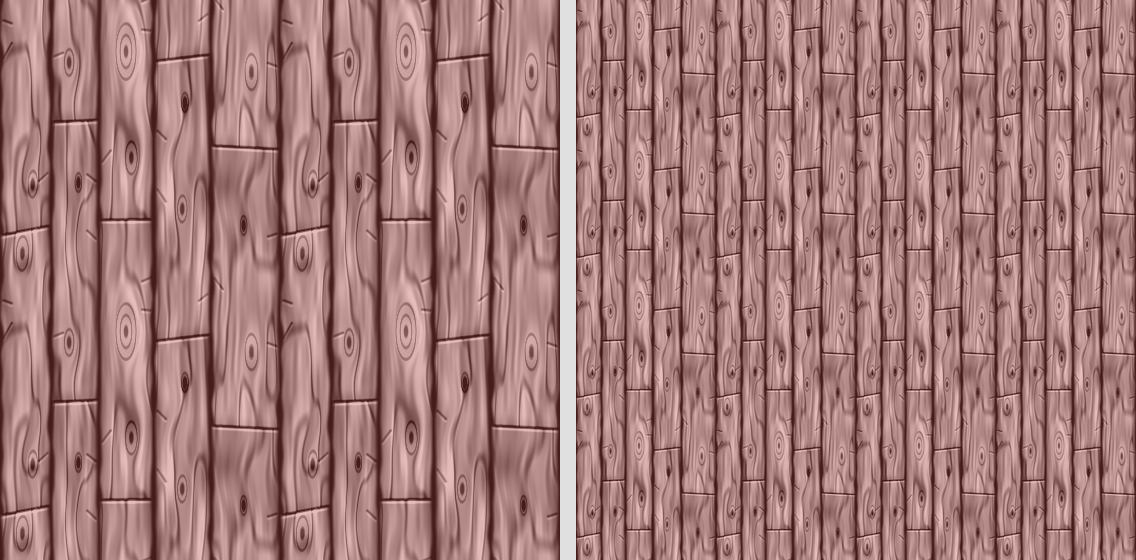
Left, the tile; right, the same tile 2 across and 2 down.
This texture is drawn by a three.js fragment shader. Its source:

```glsl
varying vec2 vUv;

const float REPEATS = 2.0;
const vec3 DARK_WOOD = vec3(0.27, 0.11, 0.10);
const vec3 LIGHT_WOOD = vec3(0.82, 0.66, 0.65);

// Knots hold centre x, height above the joint, and radius.
struct Plank {
  float left;
  float right;
  float joint;
  float tilt;
  vec3 knotA;
  vec3 knotB;
};

float hash(vec2 p) {
  return fract(sin(dot(p, vec2(127.1, 311.7))) * 43758.5);
}

float noise(vec2 p) {
  vec2 cell = floor(p);
  vec2 f = fract(p);
  f = f * f * (3.0 - 2.0 * f);
  float low = mix(hash(cell), hash(cell + vec2(1.0, 0.0)), f.x);
  float high = mix(hash(cell + vec2(0.0, 1.0)), hash(cell + 1.0), f.x);
  return mix(low, high, f.y);
}

float stroke(float dist, float width) {
  return 1.0 - smoothstep(0.0, width, abs(dist));
}

float segmentDistance(vec2 p, vec2 a, vec2 b) {
  vec2 ab = b - a;
  return length(p - a - ab * clamp(dot(p - a, ab) / dot(ab, ab), 0.0, 1.0));
}

// Five planks of uneven width
Plank plankAt(float x) {
  if (x < 0.182) return Plank(0.0, 0.182, 0.177, 0.036, vec3(0.117, 0.16, 0.017), vec3(0.08, 0.92, 0.022));
  if (x < 0.354) return Plank(0.182, 0.354, 0.568, 0.008, vec3(0.247, 0.21, 0.017), vec3(0.28, 0.78, 0.012));
  if (x < 0.550) return Plank(0.354, 0.550, 0.216, 0.002, vec3(0.45, 0.60, 0.036), vec3(0.469, 0.22, 0.021));
  if (x < 0.753) return Plank(0.550, 0.753, 0.794, 0.024, vec3(0.651, 0.46, 0.017), vec3(0.66, 0.84, 0.012));
  return Plank(0.753, 1.0, 0.474, -0.013, vec3(0.898, 0.27, 0.023), vec3(0.87, 0.72, 0.012));
}

vec2 knotOffset(vec2 p, vec3 knot) {
  return (p - knot.xy) * vec2(1.0, 0.36);
}

// Sideways push that makes the grain flow round a knot
float knotBend(vec2 p, vec3 knot) {
  vec2 d = knotOffset(p, knot);
  float area = knot.z * knot.z;
  return d.x * area / max(dot(d, d), area);
}

float knotShade(vec2 p, vec3 knot) {
  float r = length(knotOffset(p, knot));
  float core = 1.0 - smoothstep(0.005, 0.011, r);
  float rings = smoothstep(0.3, 1.0, cos(6.2832 * (knot.z - r) / 0.015));
  rings *= 1.0 - smoothstep(knot.z, knot.z + 0.006, r);
  return max(core * 0.62, rings * 0.36);
}

float grain(vec2 p, float seed) {
  float broad = noise(p * vec2(30.0, 5.0) + seed);
  float fine = noise(p * vec2(80.0, 9.0) + seed * 2.0);
  float groove = stroke(noise(p * vec2(25.0, 4.0) + seed + 9.0) - 0.5, 0.11);
  return 0.42 * broad + 0.30 * fine - 0.30 * groove;
}

// Slanted splits running in from the plank sides
float splits(vec2 p, Plank plank, float seed) {
  float shade = 0.0;
  for (int i = 0; i < 3; i++) {
    float k = float(i);
    float side = hash(vec2(seed, k + 2.0));
    float inset = side < 0.5 ? p.x - plank.left : plank.right - p.x;
    float start = 0.12 + 0.28 * (k + hash(vec2(seed, k + 7.0)));
    float rise = mix(-0.05, 0.05, hash(vec2(seed + k, 4.0)));
    vec2 q = vec2(inset, p.y - start);
    float d = segmentDistance(q, vec2(0.012, 0.0), vec2(0.042, rise));
    float lit = segmentDistance(q + vec2(0.0, 0.009), vec2(0.012, 0.0), vec2(0.042, rise));
    shade += 0.20 * stroke(lit, 0.008) - 0.48 * stroke(d, 0.008);
  }
  return shade;
}

void main() {
  vec2 tile = fract(vUv * REPEATS);
  Plank plank = plankAt(tile.x);
  float seed = plank.left * 97.0 + 3.0;

  // Height is measured from the slanted joint, so each board wraps on itself
  float across = (tile.x - plank.left) / (plank.right - plank.left);
  float slant = plank.joint + plank.tilt * (across - 0.5);
  vec2 p = vec2(tile.x, fract(tile.y - slant));

  // Grain with raised, side-lit streaks
  float sway = 0.028 * (noise(p * vec2(9.0, 6.0) + seed) - 0.5);
  float bend = knotBend(p, plank.knotA) + knotBend(p, plank.knotB);
  vec2 flow = vec2(p.x + sway - bend, p.y);
  float streak = grain(flow, seed);
  float relief = streak - grain(flow + vec2(0.006, 0.0), seed);
  float tone = 0.49 + streak + 0.5 * relief;
  tone += 0.16 * (noise(p * vec2(5.0, 4.0) + seed + 20.0) - 0.5);

  // Knots and splits
  tone -= max(knotShade(p, plank.knotA), knotShade(p, plank.knotB));
  tone += splits(p, plank, seed);

  // Joint: dark cut with a lit lip below and soft shade above
  float rise = p.y < 0.5 ? p.y : p.y - 1.0;
  tone -= 0.12 * (1.0 - smoothstep(0.0, 0.05, p.y));
  tone += 0.38 * stroke(rise + 0.010, 0.008);
  tone -= 0.75 * stroke(rise, 0.009);

  // Rounded sides sinking into dark seams
  float edge = min(tile.x - plank.left, plank.right - tile.x);
  float wobble = 0.012 * (noise(vec2(p.y * 14.0, seed + step(0.5, across) * 5.0)) - 0.5);
  tone *= smoothstep(0.001, 0.017, edge + wobble) * mix(0.72, 1.0, smoothstep(0.01, 0.04, edge));

  gl_FragColor = vec4(mix(DARK_WOOD, LIGHT_WOOD, clamp(tone, 0.0, 1.14)), 1.0);
}
```
